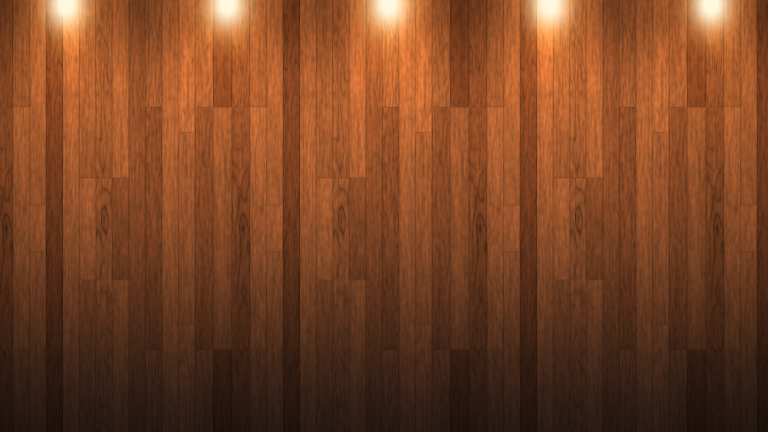
Write a Shadertoy shader that draws this texture.

```glsl
// A wall of narrow upright wood planks under a row of five warm lamps.
// Fourteen plank layouts repeat sideways; stretched gradient noise makes
// the grain, contour lines make the figure, and lamps fade into a dark base.

const float PLANKS = 14.0;
const float PERIOD = 0.5486;      // width of one group of planks
const float GROUP_START = 0.4514;
const float WIDE_PART = 0.1273;   // first three planks are wider

// Lower and upper end of the middle board of each plank
const vec2 JOINTS[14] = vec2[14](
    vec2(0.19, 0.752), vec2(0.19, 0.752), vec2(0.19, 0.752), vec2(0.19, 0.752),
    vec2(0.417, 0.525), vec2(-1.0, 2.0), vec2(-1.0, 2.0), vec2(0.352, 0.588),
    vec2(-1.0, 0.588), vec2(0.352, 0.588), vec2(-1.0, 2.0), vec2(0.19, 0.752),
    vec2(-1.0, 2.0), vec2(0.248, 0.694));

// Brightness of the middle board and of the boards beyond it
const vec2 TONES[14] = vec2[14](
    vec2(0.89, 0.98), vec2(0.99, 0.76), vec2(0.86, 0.86), vec2(1.07, 0.98),
    vec2(1.13, 1.04), vec2(0.78, 0.78), vec2(1.08, 1.04), vec2(1.11, 0.98),
    vec2(1.02, 0.97), vec2(0.91, 1.08), vec2(0.91, 0.91), vec2(0.89, 0.99),
    vec2(1.07, 1.07), vec2(1.04, 1.11));

vec2 hashGradient(vec2 cell) {
    vec3 h = fract(vec3(cell.xyx) * vec3(0.1031, 0.1030, 0.0973));
    h += dot(h, h.yzx + 33.33);
    float angle = 6.2832 * fract((h.x + h.y) * h.z);
    return vec2(cos(angle), sin(angle));
}

float gradientNoise(vec2 p) {
    vec2 cell = floor(p), f = fract(p);
    vec2 blend = f * f * f * (f * (f * 6.0 - 15.0) + 10.0);
    float a = dot(hashGradient(cell), f);
    float b = dot(hashGradient(cell + vec2(1, 0)), f - vec2(1, 0));
    float c = dot(hashGradient(cell + vec2(0, 1)), f - vec2(0, 1));
    float d = dot(hashGradient(cell + vec2(1, 1)), f - vec2(1, 1));
    return mix(mix(a, b, blend.x), mix(c, d, blend.x), blend.y);
}

// Plank number in x, position across that plank (0 to 1) in y
vec2 plankAt(float x) {
    float s = mod(x - GROUP_START, PERIOD);
    float n = s < WIDE_PART ? 3.0 * s / WIDE_PART
        : 3.0 + (PLANKS - 3.0) * (s - WIDE_PART) / (PERIOD - WIDE_PART);
    float id = min(floor(n), PLANKS - 1.0);
    return vec2(id, n - id);
}

// Fine vertical streaks and short pores
float grain(vec2 local, float seed) {
    vec2 q = local + vec2(seed * 3.17, seed * 7.31);
    return 0.15 * gradientNoise(q * vec2(7.0, 16.0))
         + 0.13 * gradientNoise(q * vec2(6.0, 60.0) + 19.0)
         + 0.10 * gradientNoise(q * vec2(2.5, 4.0) + 41.0);
}

// Nested dark contours, bent into an eye where the plank has a knot
float figure(vec2 local, float seed, vec2 knot, float hasKnot) {
    vec2 q = local + seed * vec2(5.3, 2.7);
    float wave = 5.0 * gradientNoise(q * vec2(1.3, 3.6))
               + 0.6 * gradientNoise(q * vec2(3.0, 30.0));
    float eye = length((local - knot) / vec2(0.42, 0.065));
    float near = hasKnot * exp(-0.30 * eye * eye);
    float rings = mix(wave, 2.2 * eye + 0.3 * wave, near);
    float line = pow(1.0 - abs(sin(3.1416 * rings)), 2.0);
    float strength = 0.10 + 0.06 * sin(seed * 4.1) + 0.16 * near;
    return line * strength + 0.22 * hasKnot * exp(-5.0 * eye * eye);
}

vec3 woodTint(vec2 p, float pixel) {
    vec2 plank = plankAt(p.x);
    int id = int(plank.x);
    vec2 ends = JOINTS[id];
    float middle = smoothstep(-pixel, pixel, p.y - ends.x)
                 * smoothstep(-pixel, pixel, ends.y - p.y);
    float tone = mix(TONES[id].y, TONES[id].x, middle);
    float seed = plank.x + 20.0 * step(0.5, middle);
    vec2 local = vec2(plank.y, p.y);

    bool redKnot = id == 2;
    float hasKnot = (redKnot || id == 8) ? 1.0 : 0.0;
    vec2 knot = redKnot ? vec2(0.62, 0.472) : vec2(0.5, 0.495);
    float shade = tone * (1.0 + grain(local, seed))
                * (1.0 - figure(local, seed, knot, hasKnot));

    // Faint seams along the sides and at board ends
    float side = min(plank.y, 1.0 - plank.y) * PERIOD / PLANKS;
    float end = min(abs(p.y - ends.x), abs(p.y - ends.y));
    float sideSeam = 1.0 - smoothstep(0.0, pixel + 0.0010, side);
    float endSeam = 1.0 - smoothstep(0.0, pixel + 0.0005, end);
    shade *= 1.0 - max(0.15 * sideSeam, 0.09 * endSeam);
    return shade * mix(vec3(1.03, 0.95, 0.89), vec3(1.0), smoothstep(0.7, 1.0, tone));
}

// Wide orange pool in x, yellow halo in y, white core in z
vec3 lampGlow(vec2 p) {
    vec3 glow = vec3(0.0);
    for (int i = 0; i < 5; i++) {
        vec2 d = p - vec2(0.1528 + 0.3733 * float(i), 0.99);
        glow.x += exp(-dot(d * vec2(8.5, 5.0), d * vec2(8.5, 5.0)));
        glow.y += exp(-dot(d * vec2(18.0, 11.5), d * vec2(18.0, 11.5)));
        glow.z += exp(-dot(d * vec2(25.0, 20.0), d * vec2(25.0, 20.0)));
    }
    return glow;
}

void mainImage(out vec4 fragColor, in vec2 fragCoord) {
    vec2 p = fragCoord / iResolution.y;
    float aspect = iResolution.x / iResolution.y;

    // Warm wall light falling to a dim, greyer base
    float height = smoothstep(-0.13, 0.76, p.y);
    vec3 color = mix(vec3(0.125, 0.082, 0.066), vec3(0.67, 0.365, 0.187), height);
    color *= woodTint(p, 1.0 / iResolution.y);
    color *= 1.0 - 0.30 * smoothstep(0.78, 1.0, p.y);
    color *= 1.0 - 0.14 * pow(abs(2.0 * p.x / aspect - 1.0), 4.0);

    vec3 glow = lampGlow(p);
    color *= 1.0 + glow.x * vec3(0.52, 0.48, 0.34);
    color += glow.y * vec3(0.40, 0.30, 0.12);
    color = mix(color, vec3(1.0, 0.97, 0.87), min(1.15 * glow.z, 1.0));
    fragColor = vec4(clamp(color, 0.0, 1.0), 1.0);
}
```
